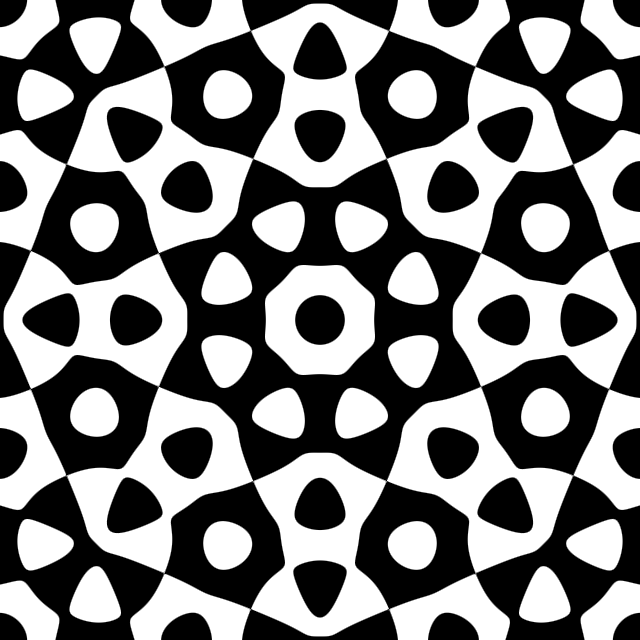
Reproduce this pattern procedurally as a WebGL 2 fragment shader.

```glsl
#version 300 es
precision highp float;

uniform vec2 u_resolution;
out vec4 fragColor;

const float PI = 3.14159265;

// Sum of four plane waves, 45 degrees apart: an eightfold quasicrystal
float quasicrystal(vec2 p) {
    float sum = 0.0;
    for (int i = 0; i < 4; i++) {
        float angle = float(i) * PI / 4.0;
        sum += cos(20.0 * PI * dot(p, vec2(cos(angle), sin(angle))));
    }
    return sum;
}

void main() {
    vec2 p = (gl_FragCoord.xy - 0.5 * u_resolution) / min(u_resolution.x, u_resolution.y);

    // Two-tone threshold, just below zero so that neighbouring cells touch
    float level = quasicrystal(p) + 0.06;

    // Edge smoothing about one pixel wide
    float white = clamp(0.5 - level / max(fwidth(level), 1e-4), 0.0, 1.0);
    fragColor = vec4(vec3(white), 1.0);
}
```
